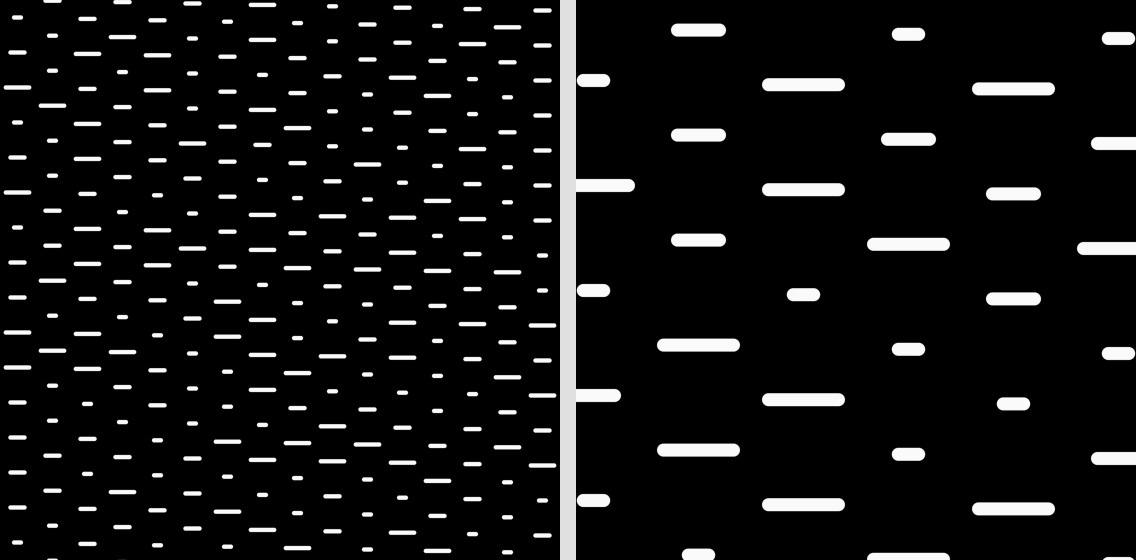
Left, the full canvas; right, a detail of the centre.
Give the GLSL for this pattern, as a three.js fragment shader.

```glsl
// White rounded dashes of three random lengths on black, in half-dropped columns.
#define GRID 16.0          // columns across and rows down
#define COLUMN_DROP 0.52   // downward shift per column, in cells
#define RADIUS 0.062       // half the dash thickness, in cells
#define SHORT_HALF 0.097   // half lengths of the straight part, in cells
#define MEDIUM_HALF 0.2
#define LONG_HALF 0.333
#define SHORT_SHARE 0.32   // share of short dashes
#define LONG_SHARE 0.29    // share of long dashes
#define INK vec3(0.98)
#define GROUND vec3(0.0)

varying vec2 vUv;

float hash(vec2 cell) {
  vec3 p = fract(cell.xyx * vec3(0.1031, 0.1030, 0.0973) + 0.37);
  p += dot(p, p.yzx + 33.33);
  return fract((p.x + p.y) * p.z);
}

// Signed distance to a horizontal capsule centred at the origin.
float dashDistance(vec2 p, float halfLength) {
  p.x = max(abs(p.x) - halfLength, 0.0);
  return length(p) - RADIUS;
}

float dashHalfLength(vec2 cell) {
  float pick = hash(cell);
  float halfLength = mix(SHORT_HALF, MEDIUM_HALF, step(SHORT_SHARE, pick));
  return mix(halfLength, LONG_HALF, step(1.0 - LONG_SHARE, pick));
}

void main() {
  // Staggered grid
  vec2 grid = vUv * GRID;
  float edge = 0.75 * fwidth(grid.y);
  grid.y += COLUMN_DROP * floor(grid.x);
  vec2 cell = floor(grid);

  // One dash per cell
  float d = dashDistance(fract(grid) - 0.5, dashHalfLength(cell));
  float coverage = 1.0 - smoothstep(-edge, edge, d);
  gl_FragColor = vec4(mix(GROUND, INK, coverage), 1.0);
}
```
